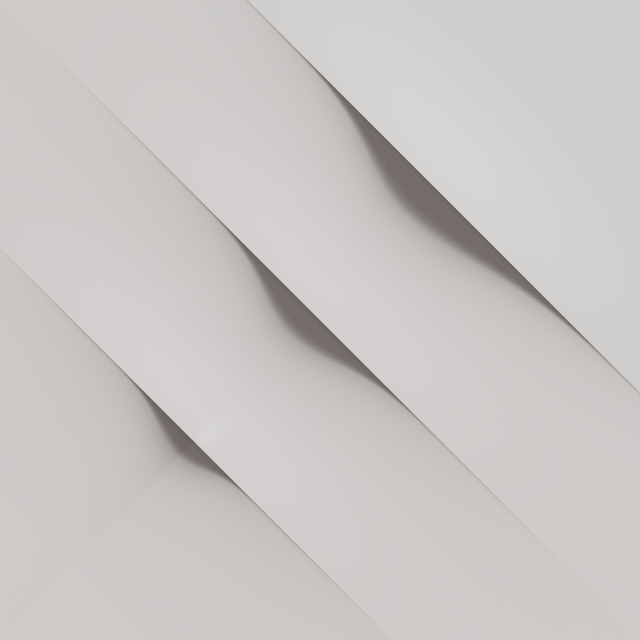
Give the GLSL for this background, as a WebGL 2 fragment shader.

```glsl
#version 300 es
precision highp float;
// Soft grey paper with three diagonal slits, each lifting over a curved shadow.

#define FIRST_SLIT 0.613
#define SLIT_GAP 0.3865
#define SHADOW_DARKNESS 0.97
#define PENUMBRA 0.40
#define BROAD_SHADE 0.15
#define GLOW 0.034
#define GRAIN 0.012

uniform vec2 u_resolution;
out vec4 outColor;

const vec3 WARM_PAPER = vec3(0.806, 0.792, 0.786);
const vec3 COOL_PAPER = vec3(0.812, 0.812, 0.804);
const vec3 SHADOW = vec3(0.445, 0.415, 0.400);
const vec3 GLOW_TINT = vec3(0.90, 0.95, 1.08);

float hash(vec2 cell) {
  vec3 q = fract(vec3(cell.xyx) * 0.1031);
  q += dot(q, q.yzx + 33.33);
  return fract((q.x + q.y) * q.z);
}

float bell(float x, float width) {
  float k = x / width;
  return exp(-0.5 * k * k);
}

// Opening of a slit: peak place, left spread, right spread, greatest depth
float opening(float along, vec4 shape) {
  float offset = along - shape.x;
  return bell(offset, offset < 0.0 ? shape.y : shape.z);
}

// Fraction of shadow cast below a slit
float slitShade(float depth, float along, vec4 shape, float reach) {
  float profile = opening(along, shape);
  float width = shape.w * profile;
  float softness = 0.004 + 0.24 * width;
  float ends = (along - 0.49) / reach;
  float visible = exp(-ends * ends * ends * ends);

  float core = 1.0 - smoothstep(width - softness, width + softness, depth);
  float outside = max(depth - width, 0.0);
  float spread = pow(profile, 0.4);
  float halo = PENUMBRA * exp(-outside / 0.028) * spread;
  halo += BROAD_SHADE * exp(-outside / 0.11) * bell(along - 0.49, 0.19);
  float contact = 0.18 * exp(-depth / 0.004);
  return mix(halo, SHADOW_DARKNESS, core * visible) + contact * visible;
}

void main() {
  vec2 p = gl_FragCoord.xy / u_resolution;
  float across = p.x + p.y;
  float along = 0.5 * (p.x - p.y + 1.0);
  float edge = 1.0 / min(u_resolution.x, u_resolution.y);

  // Peak place, left spread, right spread and depth for each slit
  vec4 shapes[3] = vec4[3](
    vec4(0.495, 0.040, 0.032, 0.038),
    vec4(0.487, 0.055, 0.060, 0.056),
    vec4(0.480, 0.072, 0.100, 0.071));

  float cool = smoothstep(0.9, 1.8, across) * 0.8;
  vec3 color = mix(WARM_PAPER, COOL_PAPER, cool);
  float shade = 0.0;
  float glow = 0.0;

  for (int i = 0; i < 3; i++) {
    float height = across - FIRST_SLIT - SLIT_GAP * float(i);
    float below = smoothstep(-edge, edge, -height);
    float reach = 0.235 + 0.065 * float(i);
    float inStrip = below * smoothstep(-SLIT_GAP - edge, -SLIT_GAP + edge, height);
    shade += inStrip * slitShade(max(-height, 0.0), along, shapes[i], reach);
    glow += (1.0 - below) * bell(height - 0.075, 0.11) * bell(along - 0.46, 0.17);
  }

  // Diagonal crease around the lowest slit
  float creaseHeight = across - FIRST_SLIT;
  float creaseSide = 0.5 - along;
  float creaseBelow = smoothstep(0.0, 0.006, creaseSide) * exp(-abs(creaseSide) / 0.035);
  shade += 0.09 * creaseBelow * exp(-abs(creaseHeight) / 0.2) * step(creaseHeight, 0.0);
  float streak = bell(along - 0.503, 0.006) * smoothstep(0.0, 0.02, creaseHeight);
  glow += 0.45 * streak * (1.0 - smoothstep(0.04, 0.12, creaseHeight));

  color += GLOW * glow * GLOW_TINT;
  color = mix(color, SHADOW, min(shade, 1.12));
  float grain = hash(floor(p * 512.0)) - 0.5;
  color += grain * GRAIN * (0.2 + min(shade, 1.0));
  outColor = vec4(color, 1.0);
}
```
